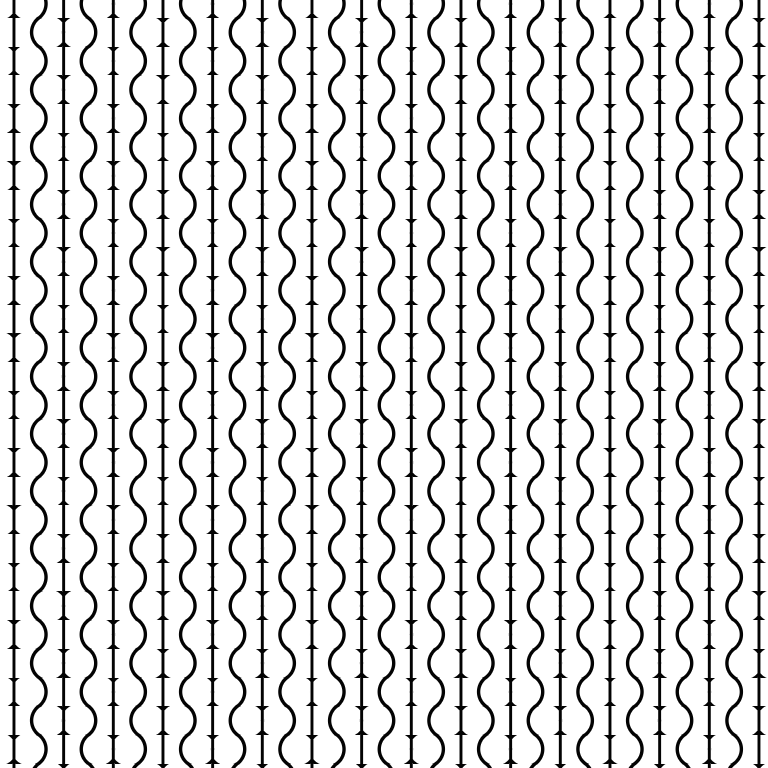
Give the GLSL for this pattern, as a Shadertoy shader.

```glsl
// Thin vertical pinstripes alternating with wavy lines, every other column half a wave lower.

const vec3  PAPER       = vec3(1.0);
const vec3  INK         = vec3(0.01);
const float COLUMN      = 0.06467;  // spacing of the stripes
const float FIRST_LINE  = 0.0182;   // x of the leftmost stripe
const float WAVE_LENGTH = 0.07467;  // height of one full wave
const float WAVE_CREST  = 0.9952;   // y of a right-hand crest in an even column
const float AMPLITUDE   = 0.0094;
const float LINE_WIDTH  = 0.0038;
const float WAVE_WIDTH  = 0.0044;
const vec2  TICK_HALF   = vec2(0.0026, 0.0012);
const float TICK_INK    = 0.35;     // strength of the faint joints on the stripes

// Height in wave lengths; right-hand crests fall on whole numbers.
float wavePhase(float y, float column) {
    return (y - WAVE_CREST) / WAVE_LENGTH + 0.5 * mod(column, 2.0);
}

// Distance to a wave built of circular arcs that bulge right and left in turn.
float waveDistance(float x, float phase) {
    float quarter = 0.25 * WAVE_LENGTH;
    float radius = (quarter * quarter + AMPLITUDE * AMPLITUDE) / (2.0 * AMPLITUDE);
    float arc = floor(2.0 * phase + 0.5);
    float side = 1.0 - 2.0 * mod(arc, 2.0);
    float y = (2.0 * phase - arc) * 2.0 * quarter;
    return abs(length(vec2(x - side * (AMPLITUDE - radius), y)) - radius);
}

float boxDistance(vec2 p, vec2 halfSize) {
    vec2 q = abs(p) - halfSize;
    return length(max(q, 0.0)) + min(max(q.x, q.y), 0.0);
}

float coverage(float distance, float pixel) {
    return clamp(0.5 - distance / pixel, 0.0, 1.0);
}

void mainImage(out vec4 fragColor, in vec2 fragCoord) {
    float pixel = 1.0 / iResolution.y;
    vec2 uv = fragCoord * pixel;
    float across = (uv.x - FIRST_LINE) / COLUMN;

    // Wave in the middle of each column
    float column = floor(across);
    float waveX = (across - column - 0.5) * COLUMN;
    float wave = waveDistance(waveX, wavePhase(uv.y, column)) - 0.5 * WAVE_WIDTH;

    // Straight stripe between columns
    float stripe = floor(across + 0.5);
    float stripeX = (across - stripe) * COLUMN;
    float line = abs(stripeX) - 0.5 * LINE_WIDTH;

    // Faint joint on the stripe, level with the right-hand crests
    float phase = wavePhase(uv.y, stripe);
    float tickY = (phase - floor(phase + 0.5)) * WAVE_LENGTH;
    float tick = boxDistance(vec2(stripeX, tickY), TICK_HALF);

    float ink = max(coverage(wave, pixel), coverage(line, pixel));
    ink = max(ink, TICK_INK * coverage(tick, pixel));
    fragColor = vec4(mix(PAPER, INK, ink), 1.0);
}
```
